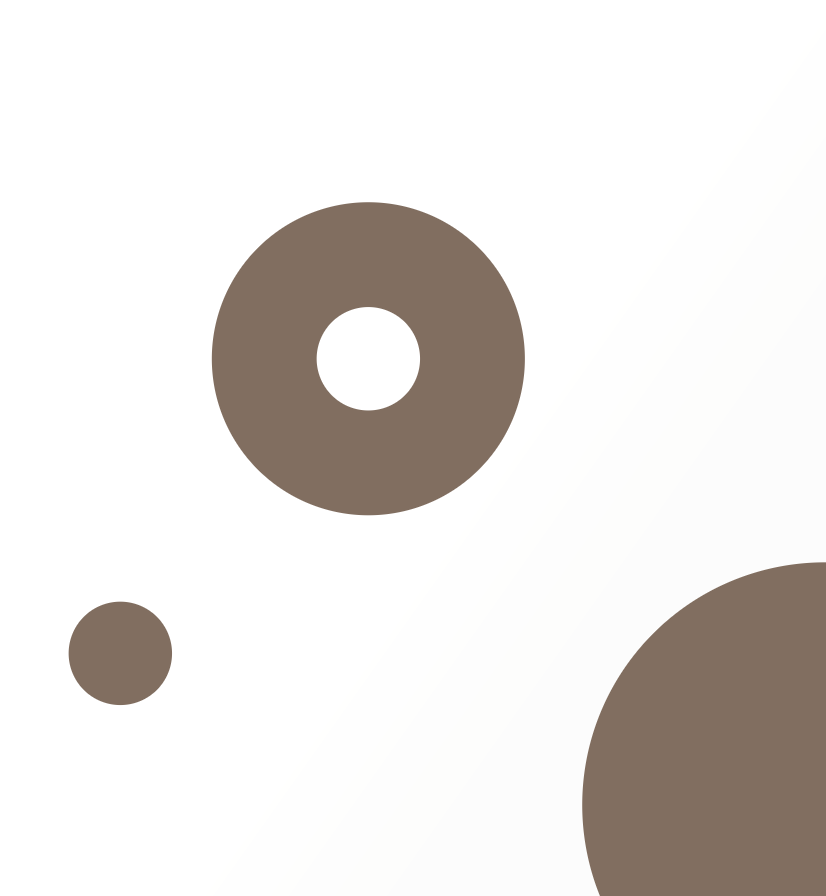
Reproduce this background procedurally as a WebGL 2 fragment shader.

```glsl
#version 300 es
precision highp float;
// Flat brown discs on near-white paper: a ring, a small dot and a large
// disc cut off by the lower right corner. Each is a circle distance function,
// antialiased over one pixel; lengths are in units of the canvas height.

#define BROWN vec3(0.506, 0.431, 0.376)
#define PAPER vec3(1.0)
#define SHADE vec3(0.990, 0.990, 0.988)
#define RING_CENTER vec2(0.4111, 0.5996)
#define RING_RADIUS 0.1747
#define DOT_CENTER vec2(0.1343, 0.2708)
#define DOT_RADIUS 0.0577
#define CORNER_CENTER vec2(0.9206, 0.1016)
#define CORNER_RADIUS 0.2708

uniform vec2 u_resolution;
out vec4 fragColor;

float circle(vec2 p, vec2 center, float radius) {
    return length(p - center) - radius;
}

void main() {
    vec2 p = gl_FragCoord.xy / u_resolution.y;
    float pixel = 1.0 / u_resolution.y;

    // Paper, very slightly dimmer towards the lower right
    float diagonal = dot(vec2(p.x, 1.0 - p.y), vec2(0.816, 0.577));
    vec3 color = mix(PAPER, SHADE, smoothstep(0.7, 0.95, diagonal));

    // Ring: outer disc minus a hole the size of the dot
    float ring = max(circle(p, RING_CENTER, RING_RADIUS),
                     -circle(p, RING_CENTER, DOT_RADIUS));

    // Union of all shapes
    float shape = min(ring, circle(p, DOT_CENTER, DOT_RADIUS));
    shape = min(shape, circle(p, CORNER_CENTER, CORNER_RADIUS));

    float coverage = clamp(0.5 - shape / pixel, 0.0, 1.0);
    fragColor = vec4(mix(color, BROWN, coverage), 1.0);
}
```
